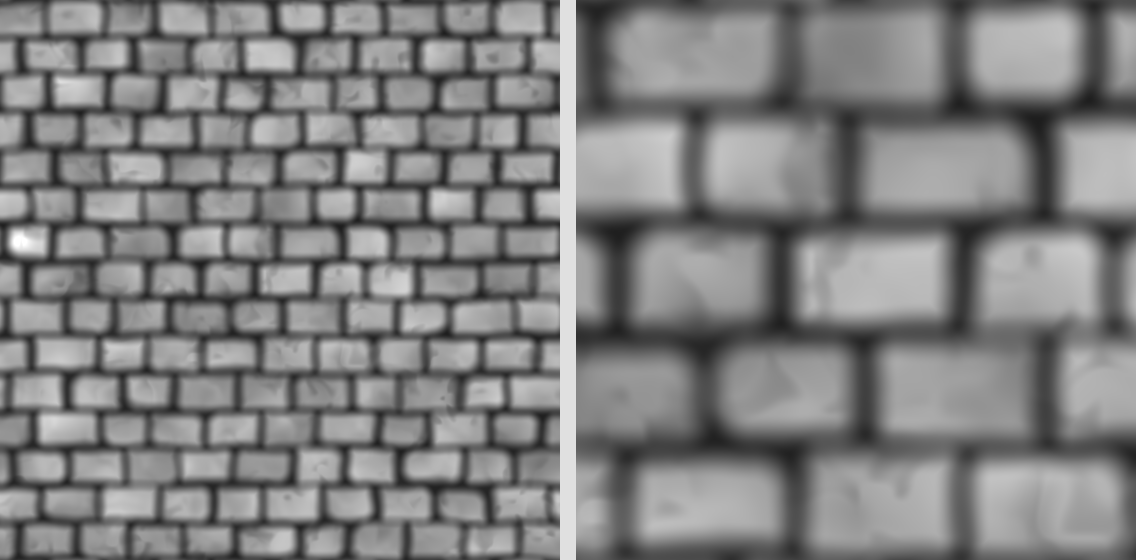
Left, the full canvas; right, a detail of the centre.
This texture is drawn by a WebGL 2 fragment shader. Its source:

```glsl
#version 300 es
precision highp float;
// Soft grey wall of rounded stones: 15 staggered courses of 10 stones each.
// Every pixel sums the soft coverage of the nearby jittered rounded boxes;
// tone, tilt, mottling and pits vary per stone, and all hashes and noise wrap.

uniform vec2 u_resolution;
out vec4 fragColor;

const vec2 STONES = vec2(10.0, 15.0);         // repeats across and up
const float COURSE_START = 0.30;              // shift of the lowest course, in stones
const float COURSE_SHIFT = 7.0 / 15.0;        // added shift per course, wraps after 15
const float JOINT_JITTER = 0.19;              // spread of vertical joints, in stones
const vec2 INSET = vec2(0.0050, 0.0036);      // mean half joint, in canvas units
const float INSET_SPREAD = 0.0065;
const vec2 CORNER_RADIUS = vec2(0.010, 0.026);
const float EDGE_OUTER = 0.0105;              // soft edge limits around the outline
const float EDGE_INNER = -0.0145;
const float WARP_COARSE = 0.0050;
const float WARP_FINE = 0.0035;
const vec3 MORTAR = vec3(0.145);
const vec3 STONE = vec3(0.655);
const float TONE_SPREAD = 0.17;
const float TILT = 0.15;
const float MOTTLE = 0.17;
const float PIT_DEPTH = 0.15;
const vec2 BRIGHT_STONE = vec2(0.0, 8.0);     // the single glossy stone
const float BRIGHT_GAIN = 0.34;

float hash(vec2 p) {
    return fract(sin(dot(p, vec2(127.1, 311.7))) * 43758.5453);
}

vec2 hash2(vec2 p) {
    return vec2(hash(p + 17.3), hash(p + 53.9));
}

// Value noise on the unit square that repeats after one unit.
float wrapNoise(vec2 uv, float cells, float seed) {
    vec2 p = uv * cells;
    vec2 i = floor(p);
    vec2 f = p - i;
    f = f * f * (3.0 - 2.0 * f);
    vec2 a = mod(i, cells) + seed;
    vec2 b = mod(i + 1.0, cells) + seed;
    return mix(mix(hash(a), hash(vec2(b.x, a.y)), f.x),
               mix(hash(vec2(a.x, b.y)), hash(b), f.x), f.y);
}

vec2 warp(vec2 uv, float cells) {
    return vec2(wrapNoise(uv, cells, 3.1), wrapNoise(uv, cells, 71.7)) - 0.5;
}

float roundedBox(vec2 p, vec2 halfSize, float radius) {
    vec2 q = abs(p) - halfSize + radius;
    return min(max(q.x, q.y), 0.0) + length(max(q, 0.0)) - radius;
}

// Position of the joint left of a stone, in canvas units.
float jointX(float column, float row, float shift) {
    float jitter = hash(vec2(mod(column, STONES.x), row) + 5.7) - 0.5;
    return (column + shift + jitter * JOINT_JITTER) / STONES.x;
}

void main() {
    vec2 uv = gl_FragCoord.xy / u_resolution;
    vec2 p = uv + WARP_COARSE * warp(uv, 14.0) + WARP_FINE * warp(uv, 32.0);

    // Surface detail shared by all stones, sampled off the grid to hide its axes
    vec2 bent = uv + 0.022 * warp(uv, 37.0);
    float mottle = 0.7 * wrapNoise(bent, 28.0, 11.3) + 0.3 * wrapNoise(bent, 52.0, 29.1) - 0.5;
    float pits = smoothstep(0.45, 1.0, wrapNoise(bent, 58.0, 43.7))
               * smoothstep(0.35, 0.85, wrapNoise(uv, 19.0, 61.3));
    float detail = MOTTLE * mottle - PIT_DEPTH * pits;

    vec3 color = MORTAR + 0.06 * (wrapNoise(uv, 20.0, 83.9) - 0.5);

    for (int j = -1; j <= 1; j++) {
        float course = floor(p.y * STONES.y) + float(j);
        float row = mod(course, STONES.y);
        float shift = fract(COURSE_START + row * COURSE_SHIFT);
        float firstColumn = floor(p.x * STONES.x - shift);

        for (int i = -1; i <= 1; i++) {
            float column = firstColumn + float(i);
            vec2 id = vec2(mod(column, STONES.x), row);

            // Outline: each side has its own inset, each corner its own radius
            vec2 low = vec2(jointX(column, row, shift), course / STONES.y);
            vec2 high = vec2(jointX(column + 1.0, row, shift), (course + 1.0) / STONES.y);
            low += INSET + INSET_SPREAD * (hash2(id) - 0.5);
            high -= INSET + INSET_SPREAD * (hash2(id + 31.4) - 0.5);
            vec2 local = p - 0.5 * (low + high);
            vec2 halfSize = 0.5 * (high - low);
            float corner = hash(id + 7.7 * step(0.0, local) + vec2(2.3, 9.1));
            float radius = mix(CORNER_RADIUS.x, CORNER_RADIUS.y, corner * corner);
            float d = roundedBox(local, halfSize, radius);
            float cover = smoothstep(EDGE_OUTER, EDGE_INNER, d);

            // Tone: random grey with a slanted gradient
            vec2 face = local / halfSize;
            float tone = TONE_SPREAD * (hash(id + 91.3) - 0.5);
            tone += TILT * dot(face, hash2(id + 67.1) - 0.5) + detail;
            if (id == BRIGHT_STONE) {
                vec2 glow = face + vec2(0.45, 0.0);
                tone += BRIGHT_GAIN * exp(-2.5 * dot(glow, glow));
            }
            color += (STONE + tone - MORTAR) * cover;
        }
    }
    fragColor = vec4(clamp(color, 0.0, 1.0), 1.0);
}
```
